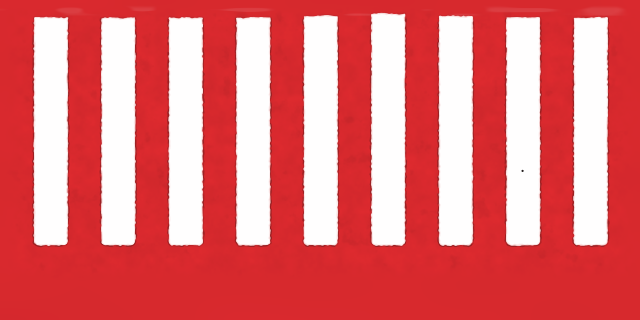
This pattern is drawn by a Shadertoy shader. Its source:

```glsl
// Nine upright white bars in one row on a mottled red ground, like worn print.
// Each bar is a rounded-box distance bent by value noise; the same distance
// gives the broken dark rim. Lengths are fractions of the canvas height.

const float BAR_COUNT = 9.0;
const float FIRST_X = 0.1589;       // centre of the first bar
const float PITCH = 0.2109;
const float HALF_WIDTH = 0.0530;
const float BOTTOM = 0.2330;
const float TOP = 0.9455;
const float TALLEST_BAR = 5.0;      // counted from zero
const float TALLEST_LIFT = 0.012;
const float FOOT_RADIUS = 0.015;
const float HEAD_RADIUS = 0.003;
const float EDGE_WEAR = 0.0034;
const float RIM_WIDTH = 0.0042;
const float MOTTLE = 0.045;
const vec2 SPECK = vec2(1.633, 0.466);
const float SPECK_RADIUS = 0.0033;

const vec3 RED = vec3(0.845, 0.160, 0.178);
const vec3 DARK_RED = vec3(0.61, 0.125, 0.135);
const vec3 WHITE = vec3(1.0, 0.995, 0.995);
const vec3 PINK = vec3(0.95, 0.78, 0.78);
const vec3 INK = vec3(0.14, 0.12, 0.12);

float hash(vec2 cell) {
    uvec2 q = uvec2(ivec2(cell)) * uvec2(1597334677u, 3812015801u);
    uint n = (q.x ^ q.y) * 1597334677u;
    n = (n ^ (n >> 15)) * 2246822519u;
    return float((n ^ (n >> 13)) >> 8) / 16777216.0;
}

float noise(vec2 p) {
    vec2 cell = floor(p), f = fract(p);
    f = f * f * (3.0 - 2.0 * f);
    return mix(mix(hash(cell), hash(cell + vec2(1, 0)), f.x),
               mix(hash(cell + vec2(0, 1)), hash(cell + vec2(1, 1)), f.x), f.y);
}

float fbm(vec2 p) {
    float sum = 0.0, weight = 0.5;
    for (int octave = 0; octave < 4; octave++) {
        sum += weight * noise(p);
        p = p * 2.03 + 17.0;
        weight *= 0.5;
    }
    return sum;
}

// Signed distance to the nearest bar, with small head and larger foot corners
float barDistance(vec2 p) {
    float index = clamp(round((p.x - FIRST_X) / PITCH), 0.0, BAR_COUNT - 1.0);
    float offset = index - TALLEST_BAR;
    float top = TOP + TALLEST_LIFT * exp(-offset * offset);
    top += 0.004 * (noise(vec2(p.x * 45.0, index + 80.0)) - 0.5);
    vec2 centre = vec2(FIRST_X + index * PITCH, 0.5 * (BOTTOM + top));
    vec2 q = p - centre;
    float radius = q.y > 0.0 ? HEAD_RADIUS : FOOT_RADIUS;
    q = abs(q) - vec2(HALF_WIDTH, 0.5 * (top - BOTTOM)) + radius;
    return length(max(q, 0.0)) + min(max(q.x, q.y), 0.0) - radius;
}

// Paper grain around the bars, fading to a flat margin
vec3 ground(vec2 p, float aspect) {
    float inside = smoothstep(0.12, 0.18, p.y) * smoothstep(0.98, 0.94, p.y)
                 * smoothstep(0.0, 0.1, p.x) * smoothstep(aspect, aspect - 0.1, p.x);
    float grain = fbm(p * 32.0) - 0.47;
    float blots = smoothstep(0.60, 0.78, fbm(p * 24.0 + 50.0));
    vec3 color = RED * (1.0 + MOTTLE * (2.0 * grain - blots) * inside);
    color *= 1.0 + 0.02 * (noise(p * vec2(4.0, 9.0)) - 0.5);

    // Faint pale smears along the upper margin
    float band = smoothstep(0.945, 0.955, p.y) * smoothstep(0.985, 0.970, p.y);
    float smear = smoothstep(0.60, 0.80, noise(p * vec2(9.0, 65.0) + 30.0));
    return mix(color, PINK, 0.13 * band * smear);
}

void mainImage(out vec4 fragColor, in vec2 fragCoord) {
    vec2 p = fragCoord / iResolution.y;
    float pixel = 1.0 / iResolution.y;
    float aspect = iResolution.x / iResolution.y;

    float wear = noise(p * 125.0) - 0.5;
    float edge = barDistance(p) + EDGE_WEAR * wear;

    // Broken dark rim, fainter along the heads
    float rim = 1.0 - smoothstep(-0.6 * pixel, 0.6 * pixel, edge - RIM_WIDTH);
    float broken = smoothstep(0.20, 0.62, noise(p * 95.0 + 200.0));
    float headFade = 1.0 - 0.8 * smoothstep(TOP - 0.008, TOP + 0.002, p.y);
    vec3 color = ground(p, aspect);
    color = mix(color, DARK_RED, rim * mix(0.35, 1.0, broken) * headFade);

    // White bar with a thin uneven pink fringe
    float fill = 1.0 - smoothstep(-0.6 * pixel, 0.6 * pixel, edge);
    float fringe = smoothstep(-0.006, 0.0, edge) * (0.4 + 0.6 * noise(p * 110.0 + 90.0));
    color = mix(color, mix(WHITE, PINK, fringe), fill);

    float speck = length(p - SPECK) - SPECK_RADIUS;
    color = mix(color, INK, 1.0 - smoothstep(-0.6 * pixel, 0.6 * pixel, speck));
    fragColor = vec4(color, 1.0);
}
```
